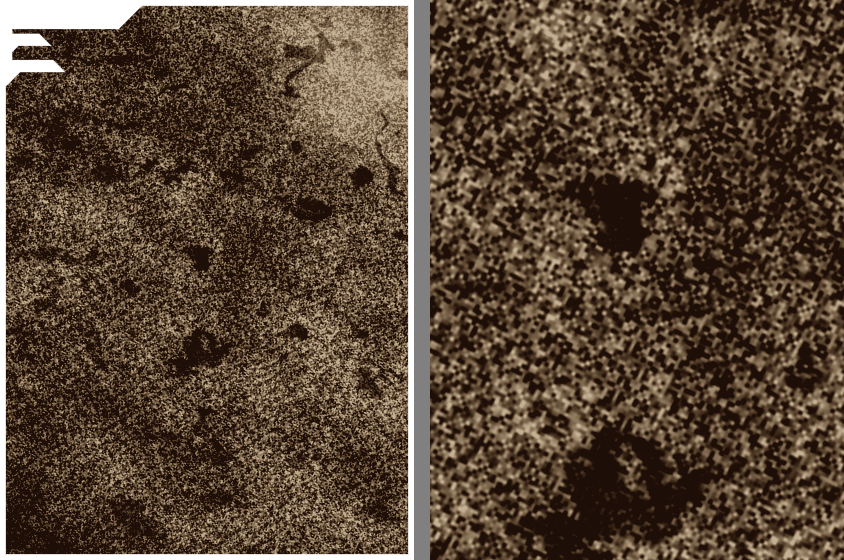
Left, the full canvas; right, a detail of the centre.
This texture is drawn by a WebGL 1 fragment shader. Its source:

```glsl
precision highp float;
// Grainy brown rock plate with cracks, in a white frame with a notched corner.
uniform vec2 u_resolution;

const vec3 SHADOW = vec3(0.115, 0.055, 0.03);
const vec3 SAND = vec3(0.71, 0.63, 0.52);
const vec3 TONE_CURVE = vec3(1.0, 1.08, 1.25);
const float MARGIN = 0.0105;

float hash(vec2 p) {
  return fract(sin(dot(p, vec2(12.9898, 78.233))) * 43758.5453);
}

float noise(vec2 p) {
  vec2 cell = floor(p);
  vec2 f = fract(p);
  f = f * f * (3.0 - 2.0 * f);
  float low = mix(hash(cell), hash(cell + vec2(1.0, 0.0)), f.x);
  float high = mix(hash(cell + vec2(0.0, 1.0)), hash(cell + 1.0), f.x);
  return mix(low, high, f.y);
}

vec2 rotate(vec2 p, float angle) {
  float c = cos(angle);
  float s = sin(angle);
  return vec2(c * p.x + s * p.y, c * p.y - s * p.x);
}

float fbm(vec2 p) {
  float sum = 0.0;
  float weight = 0.5;
  for (int i = 0; i < 5; i++) {
    sum += weight * noise(p);
    p = rotate(p, 0.6) * 2.03 + 7.3;
    weight *= 0.5;
  }
  return sum / 0.97;
}

// Soft round spot of light or shade
float spot(vec2 p, vec2 center, float radius) {
  vec2 d = (p - center) / radius;
  return exp(-dot(d, d));
}

float band(float v, float low, float high) {
  return min(v - low, high - v);
}

// Signed distance, positive inside the white frame and its cut corner
float frameDistance(vec2 p, float width) {
  float falling = p.x + p.y;
  float rising = p.y - p.x;
  float border = -min(band(p.x, MARGIN, width - MARGIN), band(p.y, MARGIN, 1.0 - MARGIN));
  float corner = min((0.264 - falling) * 0.707, 0.052 - p.y);
  float side = min(0.022 - p.x, 0.129 - p.y);
  float upperNotch = min(band(p.y, 0.060, 0.082), (rising + 0.010) * 0.707);
  float lowerNotch = min(band(p.y, 0.107, 0.129), (rising - 0.012) * 0.707);
  float tabChamfer = min(band(p.y, 0.080, 0.109), (0.115 - falling) * 0.707);
  float sideChamfer = min(p.y - 0.127, (0.165 - falling) * 0.707);
  float notches = max(max(upperNotch, lowerNotch), max(tabChamfer, sideChamfer));
  return max(max(border, notches), max(corner, side));
}

// Broken dark fissures, stretched sideways
float cracks(vec2 p) {
  vec2 warp = vec2(fbm(p * 9.0), fbm(p * 9.0 + 31.0)) - 0.5;
  vec2 q = rotate(p, 0.2) + 0.09 * warp;
  float line = abs(fbm(q * vec2(5.0, 9.0) + 4.0) - 0.5);
  float gaps = smoothstep(0.50, 0.62, fbm(p * 13.0 + 17.0));
  float pits = smoothstep(0.67, 0.76, fbm(p * vec2(17.0, 22.0) + 53.0));
  return max((1.0 - smoothstep(0.008, 0.035, line)) * gaps, pits);
}

// Broad light and shade over the plate
float lighting(vec2 p) {
  float light = 0.35 + 0.16 * (p.x - 0.37);
  light += 0.36 * spot(p, vec2(0.66, 0.10), 0.21);
  light += 0.20 * spot(p, vec2(0.08, 0.49), 0.07);
  light += 0.10 * spot(p, vec2(0.24, 0.38), 0.12);
  light -= 0.30 * spot(p, vec2(0.03, 0.96), 0.20);
  light -= 0.12 * spot(p, vec2(0.36, 0.55), 0.13);
  return light;
}

float grain(vec2 p) {
  vec2 q = rotate(p, 0.47);
  return 1.35 * (noise(q * 420.0) - 0.5) + 0.55 * (noise(q * 190.0 + 9.0) - 0.5);
}

void main() {
  vec2 p = gl_FragCoord.xy / u_resolution.y;
  p.y = 1.0 - p.y;
  float width = u_resolution.x / u_resolution.y;

  // Rock relief: diagonal streaks, clods and fissures
  float streaks = fbm(rotate(p, 0.6) * vec2(5.0, 12.0)) - 0.5;
  float clods = fbm(p * 19.0 + 23.0) - 0.5;
  float rough = 0.35 + 0.65 * spot(p, vec2(0.50, 0.42), 0.38);
  float fissure = cracks(p) * rough;
  float glow = spot(p, vec2(0.66, 0.10), 0.21);

  float tone = lighting(p) + 0.75 * streaks + 0.55 * clods - 0.75 * fissure;
  tone += grain(p) * (1.0 - 0.5 * glow) * (1.0 - 0.5 * fissure);
  tone = clamp(tone, 0.0, 1.1);

  vec3 rock = SHADOW + (SAND - SHADOW) * pow(vec3(tone), TONE_CURVE);
  float pixel = 0.7 / u_resolution.y;
  float white = smoothstep(-pixel, pixel, frameDistance(p, width));
  gl_FragColor = vec4(mix(rock, vec3(1.0), white), 1.0);
}
```
